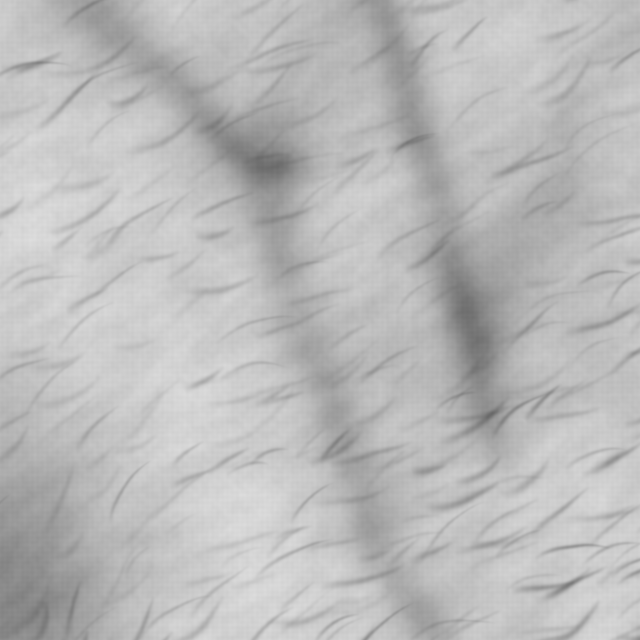
A WebGL 1 fragment shader for this texture:

```glsl
precision highp float;

uniform vec2 u_resolution;

const float HAIR_CELL = 0.1;
const float SKIN_LIGHT = 0.797;
const float TAU = 6.28318;

vec2 hash2(vec2 p) {
  vec3 q = fract(p.xyx * vec3(0.1031, 0.1030, 0.0973));
  q += dot(q, q.yzx + 33.33);
  return fract((q.xx + q.yz) * q.zy);
}

float gradientAt(vec2 cell, vec2 offset) {
  float angle = TAU * hash2(cell + 51.0).x;
  return dot(vec2(cos(angle), sin(angle)), offset);
}

float gradientNoise(vec2 p) {
  vec2 i = floor(p);
  vec2 f = p - i;
  vec2 u = f * f * f * (f * (f * 6.0 - 15.0) + 10.0);
  vec2 e = vec2(1.0, 0.0);
  float low = mix(gradientAt(i, f), gradientAt(i + e, f - e), u.x);
  float high = mix(gradientAt(i + e.yx, f - e.yx), gradientAt(i + 1.0, f - 1.0), u.x);
  return mix(low, high, u.y);
}

float bump(float d, float width) {
  return exp(-d * d / (width * width));
}

// Soft band from top to bottom, bowed sideways, fading at its ends
float vein(vec2 p, vec2 top, vec2 bottom, float bow, float width) {
  vec2 chord = top - bottom;
  float t = (top.y - p.y) / chord.y;
  float s = clamp(t, 0.0, 1.0);
  float x = mix(top.x, bottom.x, s) + bow * 4.0 * s * (1.0 - s);
  float d = (p.x - x) * chord.y / length(chord);
  float ends = smoothstep(-0.15, 0.08, t) * (1.0 - smoothstep(0.92, 1.15, t));
  return ends * (bump(d, width) + 0.35 * bump(d, width * 2.8));
}

float veinShade(vec2 p) {
  float shade = 0.13 * vein(p, vec2(0.12, 1.04), vec2(0.43, 0.74), -0.045, 0.036);
  shade += 0.115 * vein(p, vec2(0.42, 0.78), vec2(0.70, -0.04), -0.045, 0.036);
  shade += 0.14 * vein(p, vec2(0.56, 1.06), vec2(0.77, 0.32), 0.02, 0.034);
  shade += 0.06 * vein(p, vec2(0.98, 1.05), vec2(0.73, 0.44), 0.03, 0.055);
  shade += 0.05 * vein(p, vec2(0.55, 1.05), vec2(0.42, 0.72), 0.0, 0.06);
  return shade;
}

// Broad light and shadow over the skin
float skinTone(vec2 p) {
  float tone = SKIN_LIGHT + 0.04 * gradientNoise(p * 4.0) + 0.035 * gradientNoise(p * 9.0);
  tone += 0.035 * bump(length((p - vec2(0.1, 0.52)) * vec2(1.0, 0.6)), 0.16);
  tone += 0.035 * bump(length(p - vec2(0.36, 0.1)), 0.2);
  tone -= 0.25 * bump(length((p - vec2(0.01, 0.04)) * vec2(1.0, 0.6)), 0.18);
  tone -= 0.05 * bump(length(p - vec2(0.8, 0.48)), 0.2);
  return tone;
}

// Hairs lean to the right and stand steeper in the lower left
float hairAngle(vec2 p) {
  float steep = (1.0 - smoothstep(0.05, 0.42, p.x)) * (1.0 - smoothstep(0.1, 0.5, p.y));
  return 0.5 + 0.65 * steep - 0.08 * smoothstep(0.5, 1.0, p.x);
}

float hairDensity(vec2 p) {
  return smoothstep(0.4, 0.85, p.x) * (1.0 - smoothstep(0.3, 0.65, p.y));
}

// One tapered, slightly curved stroke
float hair(vec2 d, float angle, float halfLength, float width, float bend) {
  float c = cos(angle);
  float s = sin(angle);
  vec2 q = vec2(c * d.x + s * d.y, c * d.y - s * d.x);
  float t = q.x / halfLength;
  float taper = max(1.0 - t * t, 0.0);
  q.y -= bend * halfLength * t * t;
  return taper * bump(q.y, width * (1.0 - 0.35 * clamp(t, -1.0, 1.0)));
}

float hairLayer(vec2 p, float layer) {
  vec2 shift = hash2(vec2(layer, 7.0));
  vec2 home = floor(p / HAIR_CELL + shift);
  float light = 1.0;
  for (int y = -1; y <= 1; y++) {
    for (int x = -1; x <= 1; x++) {
      vec2 cell = home + vec2(float(x), float(y));
      vec2 key = cell + 40.0 * layer + 20.0;
      vec2 center = (cell + hash2(key) - shift) * HAIR_CELL;
      vec2 shape = hash2(key + 213.0);
      vec2 look = hash2(key + 427.0);
      float density = hairDensity(center);
      float present = step(hash2(key + 631.0).x, mix(0.6, 0.95, density));
      float angle = hairAngle(center) + 0.65 * (shape.x - 0.5);
      float width = mix(0.003, 0.0062, look.y);
      float strength = mix(0.05, 0.19, look.x * look.x) * (1.0 + 0.45 * density);
      float stroke = hair(p - center, angle, mix(0.03, 0.075, shape.y), width, 0.5 * (look.y - 0.5));
      light *= 1.0 - present * strength * stroke;
    }
  }
  return light;
}

// Faint woven grid and fine grain
float grain(vec2 p) {
  vec2 wave = cos(p * TAU * 128.0);
  float lines = gradientNoise(vec2(p.x * 70.0, p.y * 1.5));
  return 0.004 * (wave.x + wave.y) + 0.008 * lines
    + 0.02 * gradientNoise(p * 95.0) + 0.015 * gradientNoise(p * 42.0);
}

void main() {
  vec2 p = gl_FragCoord.xy / u_resolution.y;
  vec2 warp = vec2(gradientNoise(p * 6.0), gradientNoise(p * 6.0 + 31.0));
  vec2 soft = p + 0.025 * warp;
  float light = skinTone(p) - veinShade(soft) * (1.0 + 0.5 * gradientNoise(p * 7.0 + 12.0));

  // Blurred streaks under the sharper hairs
  vec2 along = vec2(0.88, 0.48);
  vec2 streak = vec2(dot(p, along) * 9.0, dot(p, vec2(-along.y, along.x)) * 32.0);
  light += 0.045 * gradientNoise(streak + warp);

  vec2 curl = p + 0.006 * vec2(gradientNoise(p * 14.0), gradientNoise(p * 14.0 + 63.0));
  for (int i = 0; i < 4; i++) {
    light *= hairLayer(curl, float(i));
  }
  gl_FragColor = vec4(vec3(clamp(light + grain(p), 0.0, 1.0)), 1.0);
}
```
